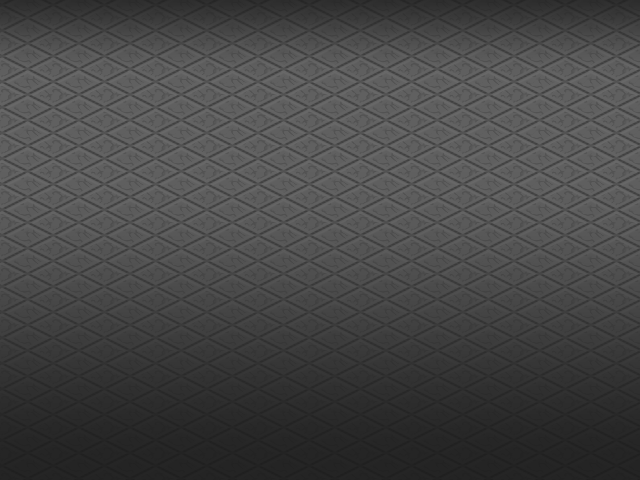
A Shadertoy shader for this pattern:

```glsl
// Embossed charcoal upholstery: a lattice of flat diamonds with stitched dark seams,
// soft bevels and curled leather creases. Periodic gradient noise makes the creases
// repeat with the tile; a vertical light ramp shades the whole sheet.

vec2 randomGradient(vec2 cell) {
    float h = fract(sin(dot(cell, vec2(127.1, 311.7))) * 4375.85);
    float angle = 6.28318 * h;
    return vec2(cos(angle), sin(angle));
}

// Gradient noise that wraps after a whole number of cells
float periodicNoise(vec2 p, vec2 period) {
    vec2 i = floor(p), f = fract(p);
    vec2 lo = mod(i, period), hi = mod(i + 1.0, period);
    vec2 w = f * f * f * (f * (f * 6.0 - 15.0) + 10.0);
    float a = dot(randomGradient(lo), f);
    float b = dot(randomGradient(vec2(hi.x, lo.y)), f - vec2(1.0, 0.0));
    float c = dot(randomGradient(vec2(lo.x, hi.y)), f - vec2(0.0, 1.0));
    float d = dot(randomGradient(hi), f - 1.0);
    return mix(mix(a, b, w.x), mix(c, d, w.x), w.y);
}

// Dark top edge, bright upper band, long fade to the bottom
float sheetLight(float fromTop) {
    float rise = smoothstep(-0.05, 0.16, fromTop);
    float fall = smoothstep(0.34, 1.0, fromTop);
    return rise * (1.0 - fall);
}

// Short curled strokes along broken noise contours
float creases(vec2 tile) {
    float contour = abs(periodicNoise(tile * vec2(8.0, 5.0), vec2(8.0, 5.0)) - 0.04);
    float breaks = periodicNoise(tile * vec2(7.0, 4.0) + 0.37, vec2(7.0, 4.0));
    return (1.0 - smoothstep(0.04, 0.19, contour)) * smoothstep(-0.25, 0.05, breaks);
}

void mainImage(out vec4 fragColor, in vec2 fragCoord) {
    vec2 uv = fragCoord / iResolution.y;
    vec2 tile = uv * vec2(9.375, 18.75) - vec2(0.04, 0.56);
    float aa = 28.0 / iResolution.y;

    // Signed distance to the nearest seam of each diagonal family
    vec2 diagonal = vec2(tile.x + tile.y, tile.y - tile.x);
    vec2 toSeam = fract(diagonal + 0.5) - 0.5;
    vec2 dist = abs(toSeam);
    float edge = min(dist.x, dist.y);

    // Dark seams broken into stitches, easing off where they cross
    vec2 stitch = 0.86 + 0.14 * cos(6.28318 * 7.0 * diagonal.yx);
    vec2 seams = (1.0 - smoothstep(0.045 - 0.5 * aa, 0.045 + 0.5 * aa, dist)) * stitch;
    float seam = max(seams.x, seams.y);
    seam *= 0.45 + 0.55 * smoothstep(0.02, 0.12, max(dist.x, dist.y));

    // Light bevel beside each seam, stronger on its lower side
    vec2 bevels = exp(-pow((dist - 0.13) / 0.055, vec2(2.0)));
    bevels *= mix(vec2(1.0), vec2(0.45), step(0.0, toSeam));
    float bevel = max(bevels.x, bevels.y) * (1.0 - seam);

    float crease = creases(tile) * smoothstep(0.12, 0.2, edge);

    // Relief fades along with the light
    float light = sheetLight(1.0 - uv.y);
    float relief = mix(0.4, 1.0, light);
    float gray = 0.14 + 0.235 * light;
    gray *= 1.0 + relief * (0.09 * bevel - 0.33 * seam - 0.13 * crease);

    fragColor = vec4(vec3(gray), 1.0);
}
```
